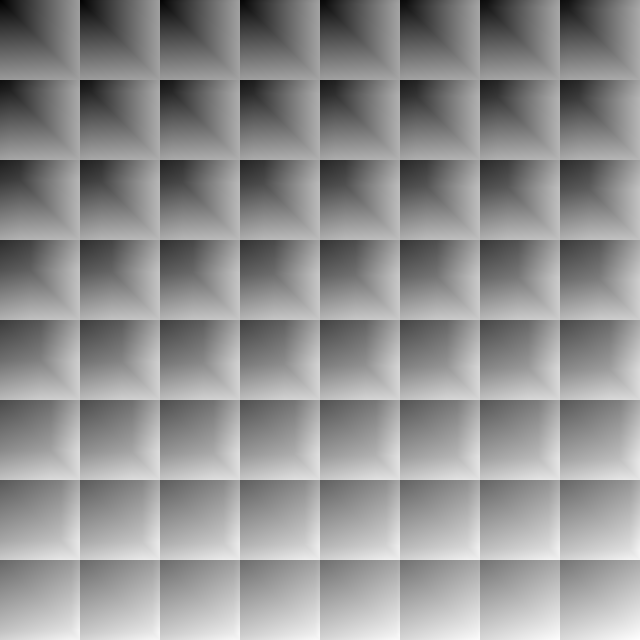
A Shadertoy shader for this pattern:

```glsl
// An 8 by 8 grid of grey tiles, each a slice through the RGB cube:
// red runs right, green runs down, blue rises from tile to tile.
// Hue-weighted grey mixing creases every slice where two channels are equal.

const float TILES = 8.0;
const int SAMPLES = 3;

// Grey levels of the pure hues: red, green, blue and their opposites.
const vec3 PRIMARY_GREY = vec3(0.62, 0.60, 0.45);    // red, green, blue
const vec3 SECONDARY_GREY = vec3(0.85, 0.66, 0.63);  // cyan, magenta, yellow

// Colour of the cube slice at a canvas position measured from the top left.
vec3 cubeColour(vec2 position, float tiles) {
    vec2 grid = clamp(position, 0.0, 0.99999) * tiles;
    vec2 tile = floor(grid);
    float slice = tile.x + tile.y * tiles;
    return vec3(fract(grid), slice / (tiles * tiles - 1.0));
}

// Split a colour into neutral, secondary and primary parts, and weight each.
float hueWeightedGrey(vec3 colour, vec3 primaryGrey, vec3 secondaryGrey) {
    float low = min(colour.r, min(colour.g, colour.b));
    float high = max(colour.r, max(colour.g, colour.b));
    float middle = dot(colour, vec3(1.0)) - low - high;

    // The largest channel names the primary, the smallest the secondary.
    float primary = colour.r >= high ? primaryGrey.r
                  : colour.g >= high ? primaryGrey.g : primaryGrey.b;
    float secondary = colour.r <= low ? secondaryGrey.r
                    : colour.g <= low ? secondaryGrey.g : secondaryGrey.b;
    return low + (middle - low) * secondary + (high - middle) * primary;
}

void mainImage(out vec4 fragColor, in vec2 fragCoord) {
    // Average a small grid of samples to smooth the tile edges.
    float grey = 0.0;
    for (int y = 0; y < SAMPLES; y++) {
        for (int x = 0; x < SAMPLES; x++) {
            vec2 offset = (vec2(x, y) + 0.5) / float(SAMPLES) - 0.5;
            vec2 position = (fragCoord + offset) / iResolution.xy;
            position.y = 1.0 - position.y;
            vec3 colour = cubeColour(position, TILES);
            grey += hueWeightedGrey(colour, PRIMARY_GREY, SECONDARY_GREY);
        }
    }
    fragColor = vec4(vec3(grey / float(SAMPLES * SAMPLES)), 1.0);
}
```
